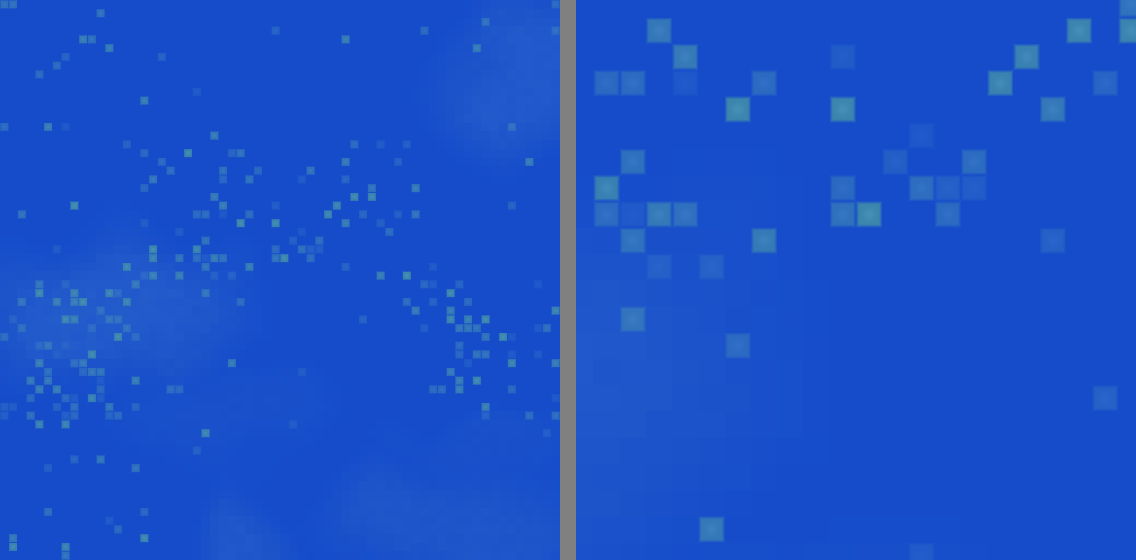
Left: the whole. Right: its middle third, enlarged.
A WebGL 2 fragment shader for this background:

```glsl
#version 300 es
precision highp float;

uniform vec2 u_resolution;
out vec4 fragColor;

float hash(vec2 p) {
    return fract(sin(dot(p, vec2(127.1, 311.7))) * 43758.5453);
}

float noise(vec2 p) {
    vec2 i = floor(p), f = fract(p);
    f = f * f * (3.0 - 2.0 * f);
    return mix(mix(hash(i), hash(i + vec2(1, 0)), f.x),
               mix(hash(i + vec2(0, 1)), hash(i + vec2(1, 1)), f.x), f.y);
}

// Soft elliptical patch, 1 at the centre and 0 beyond its radius
float patchHaze(vec2 p, vec2 centre, vec2 radius) {
    return 1.0 - smoothstep(0.3, 1.0, length((p - centre) / radius));
}

// Cloudy patches with uneven borders
float haze(vec2 p) {
    vec2 q = p + 0.09 * (vec2(noise(p * 9.0), noise(p * 9.0 + 40.0)) - 0.5);
    float h = patchHaze(q, vec2(0.18, 0.44), vec2(0.30, 0.19));
    h = max(h, 0.9 * patchHaze(q, vec2(0.95, 0.88), vec2(0.21, 0.19)));
    h = max(h, 0.8 * patchHaze(q, vec2(0.42, 0.04), vec2(0.11, 0.15)));
    h = max(h, 0.65 * patchHaze(q, vec2(0.80, 0.05), vec2(0.30, 0.15)));
    h = max(h, 0.3 * patchHaze(q, vec2(0.85, 0.20), vec2(0.20, 0.08)));
    return max(h, 0.3 * patchHaze(q, vec2(0.42, 0.25), vec2(0.24, 0.11)));
}

void main() {
    vec2 uv = gl_FragCoord.xy / u_resolution;
    vec2 grid = uv * 64.0;
    vec2 cell = floor(grid);
    float grain = hash(cell + 17.0);

    // Blue ground with stepped haze
    float cloud = haze((cell + 0.5) / 64.0);
    cloud *= 0.85 + 0.3 * grain;
    vec3 color = mix(vec3(0.085, 0.298, 0.792), vec3(0.137, 0.353, 0.795), cloud);

    // Share of lit cells in each block, rows from the bottom up
    mat4 density = mat4(0.07, 0.00, 0.00, 0.00,
                        0.23, 0.01, 0.01, 0.19,
                        0.00, 0.13, 0.13, 0.00,
                        0.05, 0.00, 0.01, 0.01);
    ivec2 block = clamp(ivec2(cell / 16.0), 0, 3);
    float lit = step(hash(cell + 3.0), density[block.y][block.x]);

    // Soft square dots, from faint blue to bright teal
    vec2 d = abs(fract(grid) - 0.5);
    float edge = max(0.09, 32.0 / u_resolution.y);
    float dot_ = 1.0 - smoothstep(0.45 - edge, 0.45 + edge, max(d.x, d.y));
    float strength = mix(0.25, 0.95, hash(cell + 59.0));
    vec3 tint = mix(vec3(0.21, 0.45, 0.82), vec3(0.25, 0.55, 0.66), strength);
    tint += 0.04 * (1.0 - smoothstep(0.0, 0.35, length(d)));
    color = mix(color, tint, lit * dot_ * strength);

    fragColor = vec4(color, 1.0);
}
```
